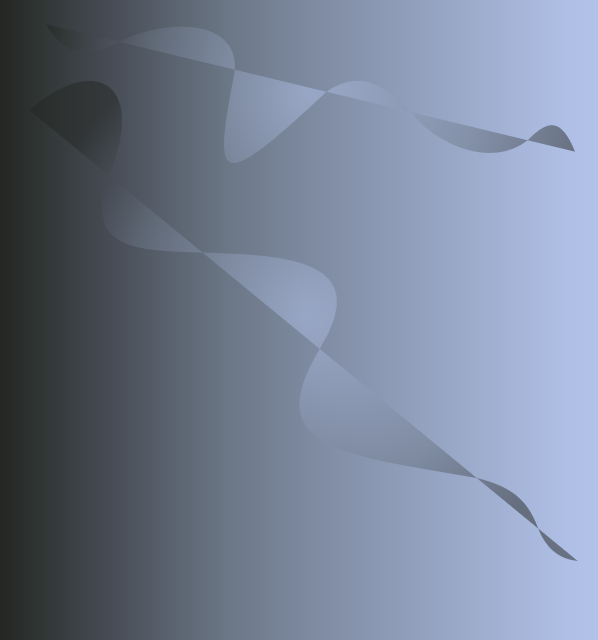
A Shadertoy shader for this background:

```glsl
// Two translucent twisted ribbons with radial shading over a dark-to-pale-blue horizontal gradient.
#define GRID 768.0          // grid units per canvas height
#define GRID_WIDTH 717.0    // grid units across the gradient
#define OPACITY 0.5         // ribbon strength
#define LOBES 6             // cubic lobes per ribbon
#define STEPS 16            // straight pieces per lobe
#define UPPER_GLOW vec3(372.0, 112.0, 320.0)  // centre x, y and radius
#define LOWER_GLOW vec3(365.0, 380.0, 345.0)

// Bezier chains in grid units, y down: each lobe starts and ends on the chord.
const vec2 upperRibbon[19] = vec2[19](
    vec2(55, 29), vec2(76, 66), vec2(104, 72),
    vec2(143, 50), vec2(200, 22), vec2(285, 22),
    vec2(282, 83.5), vec2(256, 220), vec2(257, 236),
    vec2(392, 110), vec2(420, 91), vec2(452, 88),
    vec2(492, 134), vec2(525, 175), vec2(590, 202),
    vec2(633, 168.5), vec2(657, 144), vec2(673, 140),
    vec2(690, 182));

const vec2 lowerRibbon[19] = vec2[19](
    vec2(35, 132), vec2(110, 66), vec2(178, 94),
    vec2(131, 211), vec2(98, 300), vec2(165, 301),
    vec2(242, 303), vec2(347, 306), vec2(449, 312),
    vec2(384, 418), vec2(310, 540), vec2(409, 545),
    vec2(574, 574), vec2(612, 584), vec2(632, 598),
    vec2(645, 632), vec2(653, 654), vec2(668, 671),
    vec2(693, 673));

// Shared colour ramp: charcoal, slate, steel, pale blue.
vec3 ramp(float t) {
    const float stops[7] = float[7](0.0, 0.1, 0.18, 0.38, 0.52, 0.94, 1.0);
    const vec3 colours[7] = vec3[7](
        vec3(36, 38, 34), vec3(54, 60, 61), vec3(70, 75, 84), vec3(107, 119, 134),
        vec3(126, 138, 160), vec3(174, 190, 228), vec3(178, 195, 234));
    vec3 colour = colours[0];
    for (int i = 1; i < 7; i++) {
        float blend = clamp((t - stops[i - 1]) / (stops[i] - stops[i - 1]), 0.0, 1.0);
        colour = mix(colour, colours[i], blend);
    }
    return colour / 255.0;
}

vec2 bezier(vec2 a, vec2 b, vec2 c, vec2 d, float t) {
    float s = 1.0 - t;
    return s * s * s * a + 3.0 * s * t * (s * b + t * c) + t * t * t * d;
}

// Tracks the nearest squared distance and flips the side at each ray crossing.
void addEdge(vec2 p, vec2 a, vec2 b, inout float nearest, inout float side) {
    vec2 edge = b - a, toP = p - a;
    vec2 gap = toP - edge * clamp(dot(toP, edge) / dot(edge, edge), 0.0, 1.0);
    nearest = min(nearest, dot(gap, gap));
    if ((a.y > p.y) != (b.y > p.y) && toP.x < edge.x * toP.y / edge.y) side = -side;
}

// Signed distance to the even-odd area between a curve chain and its chord.
float ribbonDistance(vec2 p, vec2 path[19]) {
    float nearest = 1e9, side = 1.0;
    vec2 previous = path[0];
    for (int lobe = 0; lobe < LOBES; lobe++) {
        int k = 3 * lobe;
        for (int i = 1; i <= STEPS; i++) {
            float t = float(i) / float(STEPS);
            vec2 next = bezier(path[k], path[k + 1], path[k + 2], path[k + 3], t);
            addEdge(p, previous, next, nearest, side);
            previous = next;
        }
    }
    addEdge(p, previous, path[0], nearest, side);
    return side * sqrt(nearest);
}

// Lays a radially shaded translucent ribbon over the base colour.
vec3 paintRibbon(vec3 base, vec2 p, vec2 path[19], vec3 glow, float pixel) {
    float coverage = clamp(0.5 - ribbonDistance(p, path) / pixel, 0.0, 1.0);
    vec3 shade = ramp(1.0 - length(p - glow.xy) / glow.z);
    return mix(base, shade, OPACITY * coverage);
}

void mainImage(out vec4 fragColor, in vec2 fragCoord) {
    float pixel = GRID / iResolution.y;
    vec2 p = vec2(fragCoord.x, iResolution.y - fragCoord.y) * pixel;

    vec3 colour = ramp(p.x / GRID_WIDTH);
    colour = paintRibbon(colour, p, upperRibbon, UPPER_GLOW, pixel);
    colour = paintRibbon(colour, p, lowerRibbon, LOWER_GLOW, pixel);
    fragColor = vec4(colour, 1.0);
}
```
